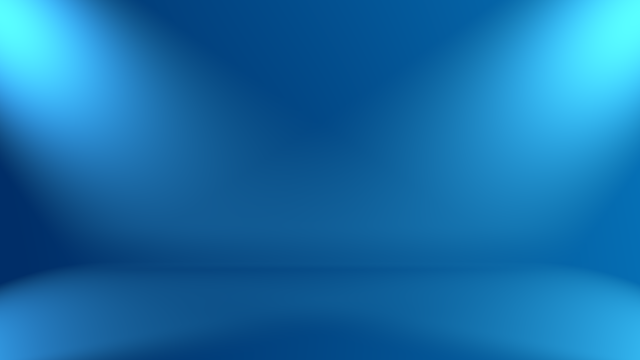
This background is drawn by a WebGL 1 fragment shader. Its source:

```glsl
precision highp float;

uniform vec2 u_resolution;

// Backdrop colours
const vec3 SHADE_LEFT = vec3(0.0, 0.18, 0.40);
const vec3 SHADE_RIGHT = vec3(0.02, 0.44, 0.71);
const vec3 GLOW = vec3(0.35, 1.0, 1.0);
const float GREEN_CURVE = 1.15;
const vec2 BLUE_RANGE = vec2(-0.05, 0.8);
const float SHADE_TILT = 0.12;
const float DIP_DEPTH = 0.13;
const float DIP_FOCUS = 4.0;

// Wall beams, in canvas heights from the nearest lower corner
const vec2 BEAM_APEX = vec2(-1.01, 1.96);
const vec2 BEAM_HOTSPOT = vec2(-0.02, 0.93);
const float BEAM_ANGLE = 0.777;
const float BEAM_SPREAD = 0.177;
const float BEAM_EDGE_POWER = 1.05;
const float BEAM_REACH = 0.41;
const float BEAM_FALLOFF = 2.2;
const float BEAM_FOOT = 0.55;

// Floor light
const float HORIZON = 0.26;
const float HORIZON_EDGE = 0.012;
const float HORIZON_FADE = 0.12;
const float FLOOR_DROP = 0.06;
const float FLOOR_BEND = 0.30;
const float FLOOR_RISE = 0.05;
const float FLOOR_LIGHT = 0.55;
const float FLOOR_DECAY = 2.2;
const float ARCH_START = 0.60;
const float ARCH_SLOPE = 0.20;
const float ARCH_BLUR = 0.12;

// Cone of light falling from an upper corner
float wallBeam(vec2 p) {
  vec2 ray = p - BEAM_APEX;
  float across = (atan(-ray.y, ray.x) - BEAM_ANGLE) / BEAM_SPREAD;
  float profile = pow(max(1.0 - across * across, 0.0), BEAM_EDGE_POWER);
  float distanceRatio = length(p - BEAM_HOTSPOT) / BEAM_REACH;
  float fade = 1.0 / (1.0 + pow(distanceRatio, BEAM_FALLOFF));
  float foot = mix(BEAM_FOOT, 1.0, smoothstep(0.0, HORIZON_FADE, p.y - HORIZON));
  float aboveFloor = smoothstep(-HORIZON_EDGE, HORIZON_EDGE, p.y - HORIZON);
  return profile * fade * foot * aboveFloor;
}

// Light sweeping in from one side below the horizon
float floorBeam(vec2 p) {
  float bend = max(1.0 - p.x / FLOOR_BEND, 0.0);
  float top = HORIZON + HORIZON_EDGE - FLOOR_DROP * bend * bend;
  float rise = 1.0 - exp(-max(top - p.y, 0.0) / FLOOR_RISE);
  float arch = ARCH_SLOPE * (p.x - ARCH_START);
  float profile = rise * smoothstep(0.0, ARCH_BLUR, p.y - arch);
  return FLOOR_LIGHT * exp(-FLOOR_DECAY * p.x) * profile;
}

float sideLight(vec2 p) {
  return wallBeam(p) + floorBeam(p);
}

void main() {
  vec2 p = gl_FragCoord.xy / u_resolution.y;
  float aspect = u_resolution.x / u_resolution.y;

  // Shaded backdrop, brighter to the right and dimmer in the middle
  vec2 fromCentre = p - vec2(0.5 * aspect, 0.5);
  float dip = DIP_DEPTH * exp(-DIP_FOCUS * dot(fromCentre, fromCentre));
  float shade = p.x / aspect + SHADE_TILT * (p.y - 0.5) - dip;
  vec3 base = mix(SHADE_LEFT, SHADE_RIGHT, clamp(shade, 0.0, 1.0));

  // Mirrored lights from both sides
  float light = sideLight(p) + sideLight(vec2(aspect - p.x, p.y));
  light = clamp(light, 0.0, 1.0);

  // Blue saturates first, green and red follow
  vec3 amount = vec3(light, pow(light, GREEN_CURVE),
                     smoothstep(BLUE_RANGE.x, BLUE_RANGE.y, light));

  gl_FragColor = vec4(mix(base, GLOW, amount), 1.0);
}
```
